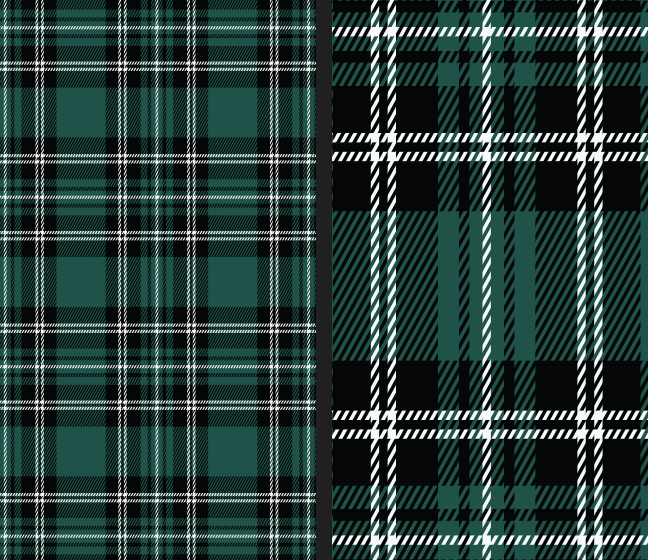
Left, the full canvas; right, a detail of the centre.
Reproduce this pattern procedurally as a Shadertoy shader.

```glsl
// Green, black and white tartan in a twill weave. One mirrored stripe
// sequence colours both warp and weft; a steep diagonal square wave,
// box-filtered over each pixel, picks which thread lies on top.

#define PERIOD vec2(0.480, 0.5363)      // repeat size, in canvas widths
#define CENTRE vec2(0.4965, 1.148)      // crossing of two single white lines
#define BLACK_END vec2(0.338, 0.353)    // outer edge of the broad black band
#define BLACK_START 0.107               // its inner edge, in repeats
#define GUARD vec2(0.038, 0.061)        // thin black stripe by the centre line
#define PAIR vec2(0.2085, 0.2455)       // centres of the twin white lines
#define LINE_HALF 0.0092                // half width of a white line
#define TWILL_PITCH 0.0085              // weave spacing, in canvas widths
#define TWILL_LEAN 0.55                 // sideways run per unit of rise
#define GREEN vec3(0.120, 0.325, 0.288)
#define BLACK vec3(0.018, 0.022, 0.022)
#define WHITE vec3(0.970, 0.980, 0.980)

// Coverage of the interval [start, end] at d, softened over one pixel
float band(float d, float start, float end, float pixel) {
    return clamp((d - start) / pixel + 0.5, 0.0, 1.0)
         * clamp((end - d) / pixel + 0.5, 0.0, 1.0);
}

// Thread colour at a position counted in repeats, mirrored about zero
vec3 threadColour(float position, float blackEnd, float pixel) {
    float d = abs(fract(position + 0.5) - 0.5);
    float dark = max(band(d, BLACK_START, blackEnd, pixel),
                     band(d, GUARD.x, GUARD.y, pixel));
    float light = band(d, -1.0, LINE_HALF, pixel);
    light = max(light, band(d, PAIR.x - LINE_HALF, PAIR.x + LINE_HALF, pixel));
    light = max(light, band(d, PAIR.y - LINE_HALF, PAIR.y + LINE_HALF, pixel));
    return mix(mix(GREEN, BLACK, dark), WHITE, light);
}

// Running integral of a square wave that is on for half of each unit
float squareIntegral(float t) {
    return 0.5 * floor(t) + min(fract(t), 0.5);
}

// Share of the pixel where the warp thread is on top
float twill(vec2 p, float pixel) {
    float phase = (p.x - TWILL_LEAN * p.y) / TWILL_PITCH;
    float width = pixel * length(vec2(1.0, TWILL_LEAN)) / TWILL_PITCH;
    return (squareIntegral(phase + 0.5 * width)
          - squareIntegral(phase - 0.5 * width)) / width;
}

void mainImage(out vec4 fragColor, in vec2 fragCoord) {
    float pixel = 1.0 / iResolution.x;
    vec2 p = fragCoord * pixel;
    vec2 repeatPos = (p - CENTRE) / PERIOD;
    vec2 repeatPixel = pixel / PERIOD;

    vec3 warp = threadColour(repeatPos.x, BLACK_END.x, repeatPixel.x);
    vec3 weft = threadColour(repeatPos.y, BLACK_END.y, repeatPixel.y);
    fragColor = vec4(mix(weft, warp, twill(p, pixel)), 1.0);
}
```
